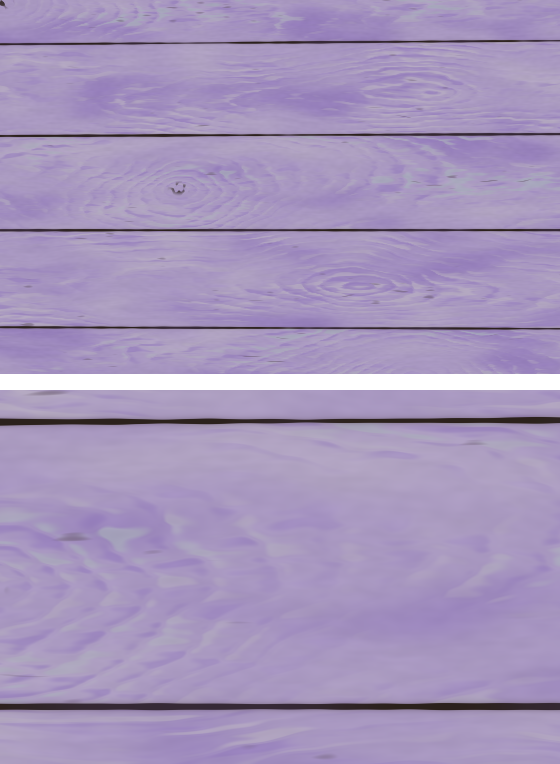
Top, the full canvas; bottom, a detail of the centre.
Give the GLSL for this texture, as a Shadertoy shader.

```glsl
#define SEAMS 4
#define GAP 0.0023
#define RING_DENSITY 62.0
#define KNOT_HEIGHT 0.112
#define BASE vec3(0.66, 0.595, 0.755)
#define DEEP vec3(0.565, 0.47, 0.725)
#define PALE vec3(0.725, 0.685, 0.765)
#define MINT vec3(0.66, 0.68, 0.74)
#define SHADE vec3(0.42, 0.36, 0.44)
#define GAP_VIOLET vec3(0.21, 0.16, 0.21)
#define GAP_BROWN vec3(0.17, 0.13, 0.11)

vec2 randomGradient(vec2 cell) {
    float angle = 6.2832 * fract(sin(dot(cell, vec2(127.1, 311.7))) * 43758.5);
    return vec2(cos(angle), sin(angle));
}

float noise(vec2 p) {
    vec2 i = floor(p), f = p - i;
    vec2 u = f * f * f * (f * (f * 6.0 - 15.0) + 10.0);
    vec2 e = vec2(0.0, 1.0);
    float low = mix(dot(randomGradient(i), f),
                    dot(randomGradient(i + e.yx), f - e.yx), u.x);
    float high = mix(dot(randomGradient(i + e), f - e),
                     dot(randomGradient(i + 1.0), f - 1.0), u.x);
    return mix(low, high, u.y);
}

// Slightly tilted, unevenly spaced joints between boards
float seamHeight(float k, float x) {
    return 0.125 + 0.2627 * k - 0.0035 * k * k + x * (0.0045 * k - 0.004);
}

// Knot position along each board, 0 to 1
float knotPosition(float board) {
    float n = board - 1.0;
    return fract(0.64 - 0.32 * n + 0.3875 * n * (n - 1.0));
}

void mainImage(out vec4 fragColor, in vec2 fragCoord) {
    vec2 p = fragCoord / iResolution.y;
    float aspect = iResolution.x / iResolution.y;
    float pixel = 1.0 / iResolution.y;

    // Find the board and the nearest joint
    float board = 0.0, bottom = -0.13, gapDist = 1.0, seam = 0.0;
    for (int k = 0; k < SEAMS; k++) {
        float h = seamHeight(float(k), p.x / aspect);
        if (p.y > h) { board += 1.0; bottom = h; }
        if (abs(p.y - h) < gapDist) { gapDist = abs(p.y - h); seam = float(k); }
    }
    vec2 q = vec2(p.x, p.y - bottom);
    vec2 seed = vec2(17.3, 41.7) * (board + 1.0);
    float knotty = 1.0 - mod(board, 2.0);

    // Growth rings: stretched ovals around a knot, bent by noise
    float warp = 0.055 * noise(q * vec2(1.9, 5.0) + seed)
               + 0.012 * noise(q * vec2(6.0, 22.0) + seed)
               + 0.004 * noise(q * vec2(22.0, 65.0) + seed);
    vec2 d = q - vec2(knotPosition(board) * aspect, KNOT_HEIGHT);
    float stretch = mix(3.2, 1.5, knotty) * (1.0 + 2.0 * abs(d.x));
    float radius = length(vec2(d.x / stretch, d.y));
    float phase = RING_DENSITY * (radius + warp);
    float ring = sin(6.2832 * phase + 0.8 * sin(6.2832 * phase));

    // Fibres running along the board
    vec2 g = vec2(q.x, q.y + 0.6 * warp) + seed;
    float fibre = noise(g * vec2(8.0, 95.0))
                + 0.7 * noise(g * vec2(19.0, 170.0));
    float cloud = noise(q * vec2(2.3, 7.0) + seed + 5.0)
                + 0.5 * noise(q * vec2(6.0, 19.0) + seed);
    float wear = noise(q * vec2(3.0, 11.0) + seed + 9.0);
    float grainAmount = smoothstep(-0.45, 0.3, wear);

    // Brushed paint: thick, thin and worn through to pale wood
    vec3 color = mix(BASE, DEEP, 0.75 * smoothstep(0.0, 0.6, cloud));
    color = mix(color, PALE, 0.55 * smoothstep(0.05, 0.6, -cloud));
    float furrow = smoothstep(0.1, 0.75, fibre - 0.4 * ring);
    color = mix(color, DEEP, 0.65 * furrow * grainAmount);
    float scuff = smoothstep(0.15, 0.75, 0.45 * ring - fibre + 0.5 * wear);
    float mint = knotty * smoothstep(-0.05, 0.4, wear);
    color = mix(color, mix(PALE, MINT, mint), 0.75 * scuff * grainAmount);
    color += 0.022 * fibre + 0.012 * noise(g * vec2(55.0, 170.0));

    // Sparse dark scratches
    float scratch = noise(g * vec2(14.0, 120.0) + 31.0) + 0.35 * wear;
    color = mix(color, SHADE, 0.55 * smoothstep(0.5, 0.68, scratch));

    // Cracked hearts of the tight knots
    float crack = smoothstep(0.0, 0.25, noise(q * vec2(75.0, 55.0) + seed));
    float heart = smoothstep(0.022, 0.004, radius) * knotty * step(0.5, board);
    color = mix(color, GAP_BROWN, 0.85 * heart * crack);

    // Shaded edges and dark gaps of uneven width
    float width = GAP * (1.0 + 0.8 * noise(vec2(p.x * 3.0, seam * 7.3))
                             + 0.5 * noise(vec2(p.x * 24.0, seam * 5.1)));
    color = mix(color, SHADE, 0.45 * exp(-max(gapDist - width, 0.0) / 0.002));
    float tint = smoothstep(-0.2, 0.2, noise(vec2(p.x * 5.0, seam * 3.7)));
    float gap = 1.0 - smoothstep(width - 0.6 * pixel, width + 0.6 * pixel, gapDist);
    color = mix(color, mix(GAP_VIOLET, GAP_BROWN, tint), gap);

    fragColor = vec4(clamp(color, 0.0, 1.0), 1.0);
}
```
